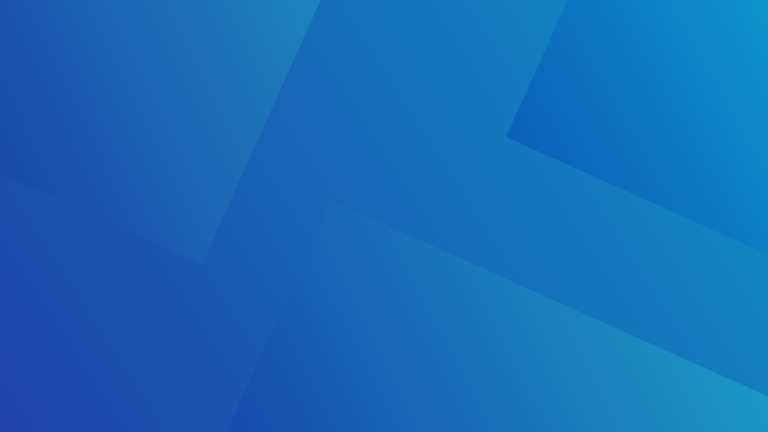
Give the GLSL for this background, as a WebGL 2 fragment shader.

```glsl
#version 300 es
precision highp float;

uniform vec2 u_resolution;
out vec4 outColor;

// Shared tilt of every panel, in radians
const float TILT = -0.4225;

// Backdrop: gradient from the lower left to the upper right
const vec3 BASE_DARK = vec3(0.118, 0.259, 0.667);
const vec3 BASE_LIGHT = vec3(0.059, 0.565, 0.769);
const vec2 BASE_SPAN = vec2(1.70, 1.097);

// Panels: corner, side of the corner they fill, gradient start and span
const vec2 LEFT_CORNER = vec2(0.4676, 0.3889);
const vec2 LEFT_SIDE = vec2(-1.0, 1.0);
const vec2 LEFT_START = vec2(0.0, 0.606);
const vec2 LEFT_SPAN = vec2(0.761, 0.375);
const vec3 LEFT_DARK = vec3(0.102, 0.290, 0.667);
const vec3 LEFT_LIGHT = vec3(0.116, 0.518, 0.745);

const vec2 RIGHT_CORNER = vec2(1.1713, 0.6829);
const vec2 RIGHT_SIDE = vec2(1.0, 1.0);
const vec2 RIGHT_START = vec2(1.18, 0.683);
const vec2 RIGHT_SPAN = vec2(0.587, 0.333);
const vec3 RIGHT_DARK = vec3(0.045, 0.376, 0.729);
const vec3 RIGHT_LIGHT = vec3(0.053, 0.580, 0.796);

const vec2 LOWER_CORNER = vec2(0.766, 0.537);
const vec2 LOWER_SIDE = vec2(1.0, -1.0);
const vec2 LOWER_START = vec2(0.55, 0.005);
const vec2 LOWER_SPAN = vec2(1.014, 0.525);
const vec3 LOWER_DARK = vec3(0.086, 0.302, 0.682);
const vec3 LOWER_LIGHT = vec3(0.108, 0.596, 0.769);

// Linear gradient from start to start + span
vec3 gradient(vec2 p, vec2 start, vec2 span, vec3 dark, vec3 light) {
    float t = dot(p - start, span) / dot(span, span);
    return mix(dark, light, clamp(t, 0.0, 1.0));
}

// Smooth coverage of a tilted quarter plane
float panelMask(vec2 p, vec2 corner, vec2 side, float pixel) {
    float c = cos(TILT);
    float s = sin(TILT);
    vec2 q = p - corner;
    vec2 local = side * vec2(c * q.x + s * q.y, c * q.y - s * q.x);
    return smoothstep(-0.75 * pixel, 0.75 * pixel, min(local.x, local.y));
}

void main() {
    // Canvas height is one unit
    float pixel = 1.0 / u_resolution.y;
    vec2 p = gl_FragCoord.xy * pixel;

    vec3 color = gradient(p, vec2(0.0), BASE_SPAN, BASE_DARK, BASE_LIGHT);

    vec3 leftFill = gradient(p, LEFT_START, LEFT_SPAN, LEFT_DARK, LEFT_LIGHT);
    color = mix(color, leftFill, panelMask(p, LEFT_CORNER, LEFT_SIDE, pixel));

    vec3 rightFill = gradient(p, RIGHT_START, RIGHT_SPAN, RIGHT_DARK, RIGHT_LIGHT);
    color = mix(color, rightFill, panelMask(p, RIGHT_CORNER, RIGHT_SIDE, pixel));

    vec3 lowerFill = gradient(p, LOWER_START, LOWER_SPAN, LOWER_DARK, LOWER_LIGHT);
    color = mix(color, lowerFill, panelMask(p, LOWER_CORNER, LOWER_SIDE, pixel));

    outColor = vec4(color, 1.0);
}
```
